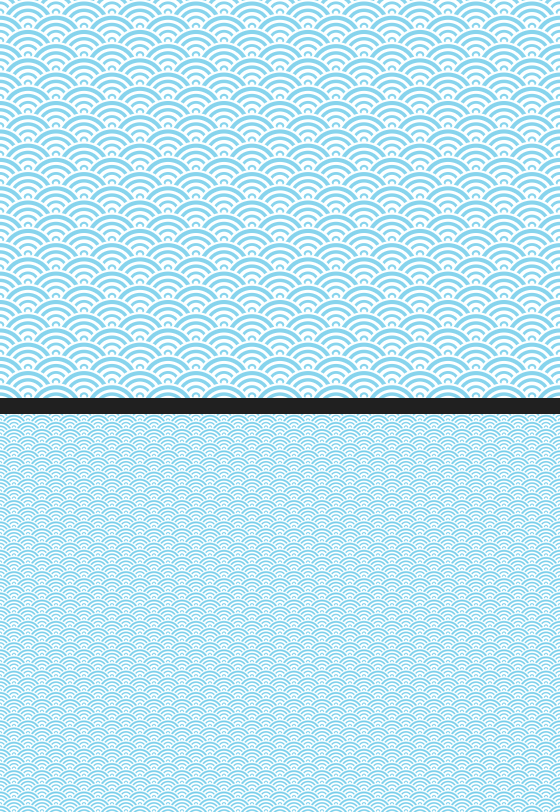
Top: one tile. Bottom: repeated 2 by 2.
This pattern is drawn by a Shadertoy shader. Its source:

```glsl
const vec3 PAPER = vec3(0.992, 1.0, 1.0);
const vec3 BLUE = vec3(0.53, 0.83, 0.93);

// Repeats over the canvas; ROWS must be even so staggered rows wrap
const float COLUMNS = 10.0;
const float ROWS = 28.0;

// Lengths below are in scale radii
const float ROW_RISE = 0.508;
const float ROW_SHIFT = 0.08;      // first row offset, in rows
const int RINGS = 4;
const float OUTER_EDGE = 0.922;    // outside of the largest ring
const float RING_STEP = 0.253;     // distance between ring outsides
const float OUTER_WIDTH = 0.146;
const float WIDTH_TAPER = 0.0225;  // each inner ring is thinner

// Antialiased fill of a signed distance
float coverage(float dist, float pixel) {
    return clamp(0.5 - dist / pixel, 0.0, 1.0);
}

// Concentric rings at a given distance from the scale centre
float ringInk(float radius, float pixel) {
    float ink = 0.0;
    for (int i = 0; i < RINGS; i++) {
        float n = float(i);
        float halfWidth = 0.5 * (OUTER_WIDTH - WIDTH_TAPER * n);
        float middle = OUTER_EDGE - RING_STEP * n - halfWidth;
        ink = max(ink, coverage(abs(radius - middle) - halfWidth, pixel));
    }
    return ink;
}

// Overlapping scales, painted from the back row to the front row
float waveInk(vec2 p, float pixel) {
    float nearestRow = floor(p.y / ROW_RISE - ROW_SHIFT);
    float ink = 0.0;
    for (int i = -1; i <= 2; i++) {
        float row = nearestRow - float(i);
        float stagger = mod(row, 2.0);
        vec2 toCentre = vec2(mod(p.x + stagger, 2.0) - 1.0,
                             p.y - (row + ROW_SHIFT) * ROW_RISE);
        float radius = length(toCentre);
        ink = mix(ink, ringInk(radius, pixel), coverage(radius - 1.0, pixel));
    }
    return ink;
}

void mainImage(out vec4 fragColor, in vec2 fragCoord) {
    vec2 extent = vec2(2.0 * COLUMNS, ROWS * ROW_RISE);
    vec2 p = fragCoord / iResolution.xy * extent;
    float pixel = extent.y / iResolution.y;
    fragColor = vec4(mix(PAPER, BLUE, waveInk(p, pixel)), 1.0);
}
```
